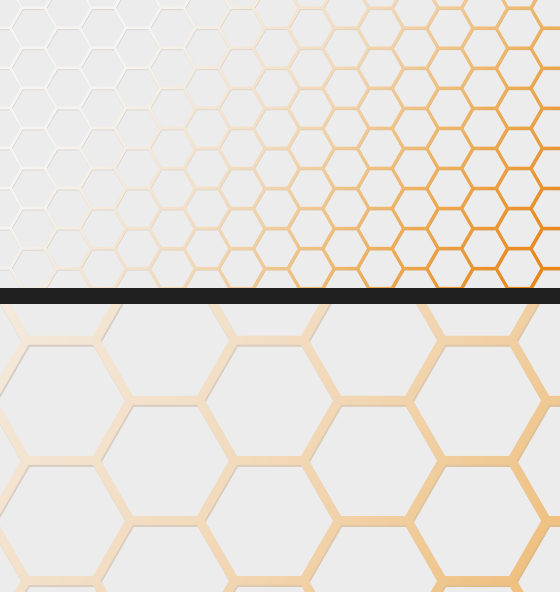
Top, the full canvas; bottom, a detail of the centre.
Reproduce this pattern procedurally as a Shadertoy shader.

```glsl
#define ROW_HEIGHT 0.1391
#define GRID_ORIGIN vec2(0.1162, 0.7639)
#define LINE_WIDTH 0.0104
#define SHADE_OFFSET vec2(0.0011, -0.0024)
#define CELL_COLOR vec3(0.927)
#define PEARL vec3(0.960, 0.957, 0.950)
#define PEACH vec3(0.950, 0.870, 0.770)
#define AMBER vec3(0.930, 0.700, 0.380)
#define ORANGE vec3(0.915, 0.520, 0.090)
#define SHADE_COLOR vec3(0.800, 0.765, 0.735)

// Distance to the nearest border of a flat-topped hexagon grid
float borderDistance(vec2 p) {
    vec2 period = ROW_HEIGHT * vec2(sqrt(3.0), 1.0);
    vec2 a = mod(p, period) - 0.5 * period;
    vec2 b = mod(p - 0.5 * period, period) - 0.5 * period;
    vec2 q = abs(dot(a, a) < dot(b, b) ? a : b);
    return 0.5 * ROW_HEIGHT - max(q.y, dot(q, vec2(sqrt(3.0), 1.0) * 0.5));
}

float lineMask(vec2 p, float pixel) {
    float edge = borderDistance(p) - 0.5 * LINE_WIDTH;
    return 1.0 - smoothstep(-0.6 * pixel, 0.6 * pixel, edge);
}

// Line tint, from pearl through peach and amber to orange
vec3 lineColor(float t) {
    vec3 color = mix(PEARL, PEACH, smoothstep(0.18, 0.50, t));
    color = mix(color, AMBER, smoothstep(0.42, 0.78, t));
    return mix(color, ORANGE, smoothstep(0.66, 1.0, t));
}

void mainImage(out vec4 fragColor, in vec2 fragCoord) {
    float pixel = 1.0 / iResolution.y;
    vec2 uv = fragCoord / iResolution.xy;
    vec2 p = fragCoord * pixel - GRID_ORIGIN;

    // Tint deepens toward the lower right
    float tint = 0.72 * uv.x + 0.28 * (1.0 - uv.y);
    vec3 stroke = lineColor(tint);

    // Thin shade below and to the right of each line
    float shade = lineMask(p - SHADE_OFFSET, pixel);
    vec3 shadeColor = mix(SHADE_COLOR, stroke * 0.92, smoothstep(0.25, 0.65, tint));

    vec3 color = mix(CELL_COLOR, shadeColor, 0.85 * shade);
    color = mix(color, stroke, lineMask(p, pixel));
    fragColor = vec4(color, 1.0);
}
```
